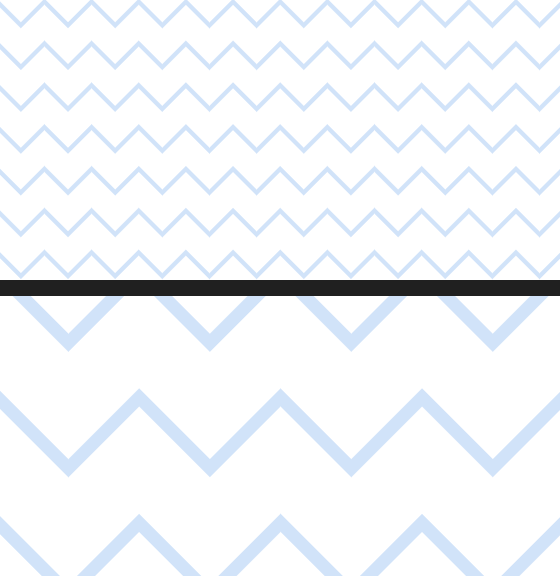
Top: the whole. Bottom: its middle third, enlarged.
Reproduce this pattern procedurally as a Shadertoy shader.

```glsl
// Rows of thin pale blue zigzag lines on a white ground.
// A triangle wave bends the plane, mod repeats it in rows, and the
// distance to the bent midline gives a mitred stroke with soft edges.

const vec3 WHITE = vec3(1.0);
const vec3 PALE_BLUE = vec3(0.82, 0.89, 0.975);

// All lengths are fractions of the canvas height.
const vec2 REPEAT = vec2(0.1684, 0.1493);   // zigzag period, row spacing
const vec2 PEAK_OFFSET = vec2(0.0007, 0.0038); // peak x, midline y from centre
const float STROKE_WIDTH = 0.0153;

// Triangle wave with slopes of +-1, peaking at x = 0, centred on zero.
float triangleWave(float x, float period) {
    float fromPeak = abs(mod(x + 0.5 * period, period) - 0.5 * period);
    return 0.25 * period - fromPeak;
}

// Distance to the nearest of many stacked zigzags with 45 degree legs.
float zigzagDistance(vec2 p, vec2 repeat) {
    float height = p.y - triangleWave(p.x, repeat.x);
    float fromRow = mod(height + 0.5 * repeat.y, repeat.y) - 0.5 * repeat.y;
    return abs(fromRow) * sqrt(0.5);
}

// Coverage of a stroke, softened over one pixel.
float strokeCoverage(float dist, float width, float pixel) {
    return clamp((0.5 * width - dist) / pixel + 0.5, 0.0, 1.0);
}

void mainImage(out vec4 fragColor, in vec2 fragCoord) {
    float pixel = 1.0 / iResolution.y;
    vec2 p = (fragCoord - 0.5 * iResolution.xy) * pixel;

    float dist = zigzagDistance(p - PEAK_OFFSET, REPEAT);
    float ink = strokeCoverage(dist, STROKE_WIDTH, pixel);

    fragColor = vec4(mix(WHITE, PALE_BLUE, ink), 1.0);
}
```
